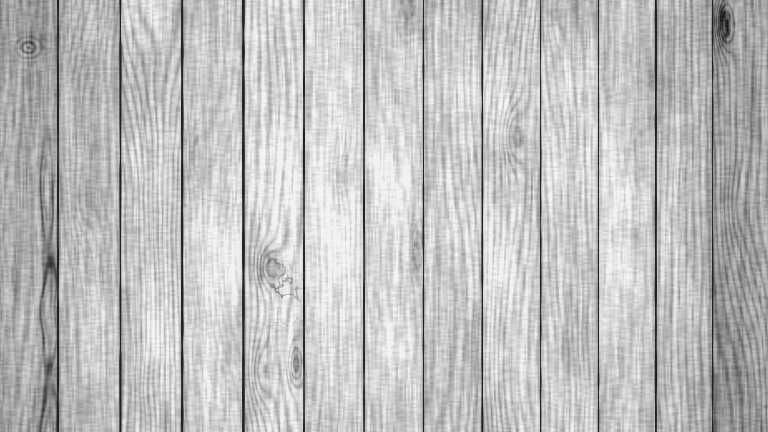
Reproduce this texture procedurally as a WebGL 1 fragment shader.

```glsl
precision highp float;

uniform vec2 u_resolution;

const float SEAM_COUNT = 12.0;
const float BOARD_WIDTH = 0.137;
const vec3 SEAM_COLOR = vec3(0.13);

float hash(vec2 p) {
  p = fract(p * vec2(0.1031, 0.1137));
  p += dot(p, p.yx + 33.33);
  return fract((p.x + p.y) * p.x * 7.31 + p.y * 13.7);
}

float noise(vec2 p) {
  vec2 cell = floor(p);
  vec2 f = fract(p);
  f = f * f * (3.0 - 2.0 * f);
  return mix(mix(hash(cell), hash(cell + vec2(1.0, 0.0)), f.x),
             mix(hash(cell + vec2(0.0, 1.0)), hash(cell + vec2(1.0)), f.x), f.y);
}

float fbm(vec2 p) {
  float sum = 0.0;
  float amplitude = 0.5;
  for (int i = 0; i < 4; i++) {
    sum += amplitude * noise(p);
    p = p * 2.03 + 17.1;
    amplitude *= 0.5;
  }
  return sum / 0.9375;
}

float blob(vec2 p, vec2 center, vec2 size) {
  vec2 d = (p - center) / size;
  return exp(-dot(d, d));
}

// Boards narrow slightly toward the right; integers fall on the seams.
float boardCoord(float x) {
  return 0.081 + x * (12.116 + 0.785 * x);
}

// Growth rings: wavy vertical lines pushed aside by knots.
float rings(vec2 p, float seed, float bend) {
  float drift = noise(vec2(p.x * 7.0, p.y * 2.0) + seed * 19.3);
  float wobble = noise(vec2(p.x * 20.0, p.y * 9.0) + seed);
  float phase = p.x * 55.0 + 6.0 * drift + 0.5 * wobble + 3.0 * bend;
  return pow(0.5 + 0.5 * sin(6.2832 * phase), 2.0);
}

// Fine vertical fibres crossed by a faint saw weave.
float fibres(vec2 p, float seed) {
  float coarse = noise(vec2(p.x * 110.0, p.y * 5.0) + seed * 7.0);
  float fine = noise(vec2(p.x * 260.0, p.y * 22.0) + seed * 3.0);
  float weave = noise(vec2(p.x * 70.0, p.y * 230.0));
  return 0.12 * coarse + 0.17 * fine + 0.11 * weave - 0.2;
}

// A column of long pointed loops of dark grain.
float flames(vec2 p) {
  float ink = 0.0;
  for (int i = 0; i < 3; i++) {
    float k = float(i);
    vec2 d = p - vec2(0.113, 0.56 - 0.29 * k);
    d.x += 0.012 * (noise(vec2(k * 5.0, p.y * 14.0)) - 0.5);
    float e = length(d / vec2(0.014 + 0.003 * k, 0.125));
    ink += exp(-pow((e - 1.0) * 5.0, 2.0)) + 0.4 * exp(-pow((e - 0.5) * 6.0, 2.0));
  }
  return ink * (0.4 + 0.8 * noise(p * vec2(60.0, 18.0)));
}

// Concentric rings of a small round knot.
float roundKnot(vec2 p, vec2 center, float radius) {
  float e = length((p - center) / vec2(1.0, 0.8)) / radius;
  return exp(-e * e) * (0.5 + 0.5 * cos(e * 12.0));
}

// One random stain per board.
float boardStain(vec2 p, float board, float local) {
  float side = 0.2 + 0.6 * hash(vec2(board, 4.0));
  vec2 center = vec2(side * BOARD_WIDTH, hash(vec2(board, 9.0)));
  return blob(vec2(local * BOARD_WIDTH, p.y), center, vec2(0.025, 0.07)) * hash(vec2(board, 2.0));
}

float seamMask(vec2 p, float coord, float pixel) {
  float index = floor(coord + 0.5);
  float inside = step(0.5, index) * step(index, SEAM_COUNT + 0.5);
  float distance = abs(coord - index) * BOARD_WIDTH;
  float halfWidth = mix(0.0014, 0.0027, hash(vec2(index, 31.0)));
  halfWidth += 0.0012 * (noise(vec2(index * 7.0, p.y * 25.0)) - 0.5);
  float gap = 1.0 - smoothstep(halfWidth - pixel * 0.6, halfWidth + pixel * 0.6, distance);
  return inside * max(gap, 0.2 * exp(-distance / 0.005));
}

void main() {
  vec2 uv = gl_FragCoord.xy / u_resolution;
  vec2 p = vec2(uv.x * 16.0 / 9.0, uv.y);
  float coord = boardCoord(uv.x);
  float board = floor(coord);
  float local = fract(coord);

  // Knots and stains
  float knots = blob(p, vec2(1.678, 0.945), vec2(0.020, 0.058)) * 1.5
              + blob(p, vec2(0.622, 0.38), vec2(0.028, 0.045))
              + blob(p, vec2(0.684, 0.155), vec2(0.016, 0.045))
              + blob(p, vec2(0.966, 0.42), vec2(0.013, 0.060));
  float stain = boardStain(p, board, local);
  float mottle = 0.35 + noise(p * vec2(130.0, 55.0));

  // Light falls off toward the corners
  float falloff = smoothstep(0.1, 0.62, length((uv - vec2(0.5, 0.52)) * vec2(1.0, 0.5)));
  float tone = 0.89 - 0.23 * falloff + 0.07 * (hash(vec2(board, 12.0)) - 0.5);

  // Wood grain
  float ringDepth = mix(0.05, 0.17, hash(vec2(board, 21.0)));
  tone -= ringDepth * rings(p, board + 1.0, knots + stain);
  tone += fibres(p, board + 1.0);
  tone += 0.22 * (fbm(vec2(p.x * 9.0, p.y * 5.0) + board * 11.0) - 0.5);

  // Wear
  tone -= (0.32 * knots + 0.18 * stain) * mottle;
  tone -= 0.34 * flames(p) + 0.3 * roundKnot(p, vec2(0.066, 0.89), 0.03);
  float crack = 1.0 - smoothstep(0.0, 0.03, abs(fbm(p * vec2(22.0, 18.0)) - 0.5));
  tone -= 0.3 * crack * blob(p, vec2(0.655, 0.31), vec2(0.045, 0.09));

  vec3 wood = vec3(clamp(tone, 0.1, 0.95));
  float seam = seamMask(p, coord, 1.0 / u_resolution.y);
  gl_FragColor = vec4(mix(wood, SEAM_COLOR, seam), 1.0);
}
```
